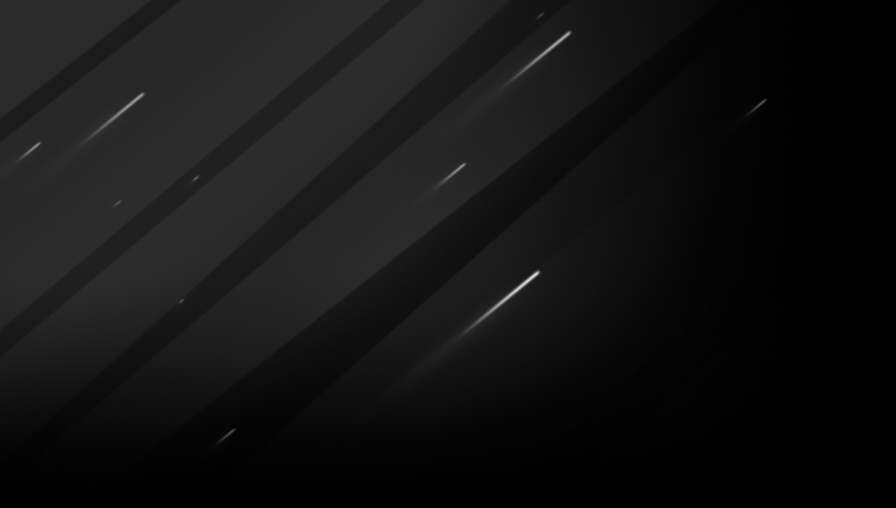
Give the GLSL for this background, as a WebGL 2 fragment shader.

```glsl
#version 300 es
// Dark diagonal bands fading to black, crossed by thin glowing light streaks.
precision highp float;

uniform vec2 u_resolution;
out vec4 fragColor;

// Streaks: head x, head y, length, brightness
const vec4 STREAKS[11] = vec4[11](
  vec4(1.124, 0.938, 0.190, 0.55), vec4(0.284, 0.817, 0.175, 0.45),
  vec4(0.080, 0.720, 0.068, 0.40), vec4(0.917, 0.679, 0.087, 0.42),
  vec4(1.062, 0.466, 0.220, 0.75), vec4(1.509, 0.805, 0.060, 0.32),
  vec4(0.463, 0.156, 0.055, 0.30), vec4(1.071, 0.975, 0.025, 0.20),
  vec4(0.392, 0.654, 0.023, 0.28), vec4(0.239, 0.606, 0.026, 0.18),
  vec4(0.362, 0.411, 0.016, 0.30));

float hash(vec2 p) {
  return fract(sin(dot(p, vec2(12.99, 78.23))) * 43758.5);
}

// Soft step across a slanted line that meets the top edge at x = top
float edge(vec2 p, float top, float lean, float blur) {
  return smoothstep(-blur, blur, p.x + lean * (1.0 - p.y) - top);
}

// Coverage between two slanted lines, each given as (top, lean)
float band(vec2 p, vec2 left, vec2 right) {
  return edge(p, left.x, left.y, 0.006) * (1.0 - edge(p, right.x, right.y, 0.006));
}

// Bright tapered needle with a faint wide trail behind its head
float streak(vec2 p, vec4 s) {
  vec2 dir = normalize(vec2(-1.0, -0.82));
  vec2 d = p - s.xy;
  float along = dot(d, dir);
  float across = abs(d.x * dir.y - d.y * dir.x);
  float t = along / s.z;
  float start = smoothstep(-0.004, 0.008, along);
  float fade = 1.0 - smoothstep(0.1, 1.05, t);
  float width = 0.0022 + 0.007 * s.z;
  float core = exp(-pow(across / width, 2.0)) * fade;
  float trail = exp(-pow(across / (0.006 + 0.06 * s.z), 2.0))
              * smoothstep(0.0, 0.6, t) * (1.0 - smoothstep(0.6, 2.2, t));
  return s.w * (start * core + 0.06 * trail);
}

void main() {
  vec2 p = gl_FragCoord.xy / u_resolution.y;
  float slant = p.x + 1.2 * (1.0 - p.y);

  // Overall light: strongest at upper left, black to the right and below
  float light = 0.16 * (1.0 - smoothstep(0.75, 1.62, p.x)) * smoothstep(0.0, 0.5, p.y);
  light *= 0.97 + 0.07 * cos(slant * 9.0 - 1.0);

  // Dark bands
  float shade = 1.0;
  shade *= 1.0 - 0.36 * band(p, vec2(0.298, 1.27), vec2(0.356, 1.27));
  shade *= 1.0 - 0.30 * band(p, vec2(0.768, 1.18), vec2(0.837, 1.19));
  shade *= 1.0 - 0.34 * band(p, vec2(1.005, 1.10), vec2(1.124, 1.17));
  float depth = 0.42 + 0.22 * smoothstep(1.36, 1.52, slant);
  shade *= 1.0 - depth * band(p, vec2(1.422, 1.27), vec2(1.502, 1.12));
  shade *= 1.0 - 0.14 * edge(p, 1.502, 1.12, 0.006);
  shade *= 1.0 - 0.15 * band(p, vec2(1.502, 1.12), vec2(1.72, 1.25));
  shade *= 1.0 - 0.45 * edge(p, 1.90, 1.15, 0.14);
  shade *= 1.0 - 0.40 * band(p, vec2(2.08, 1.13), vec2(2.20, 1.13));
  light = light * shade + 0.008 * smoothstep(0.0, 0.4, p.y) * (1.0 - smoothstep(1.2, 1.76, p.x));

  // Light streaks
  for (int i = 0; i < 11; i++) light += streak(p, STREAKS[i]);

  // Fine grain hides stepping in the dark gradients
  light += (hash(gl_FragCoord.xy) - 0.5) / 255.0;
  fragColor = vec4(vec3(light), 1.0);
}
```
